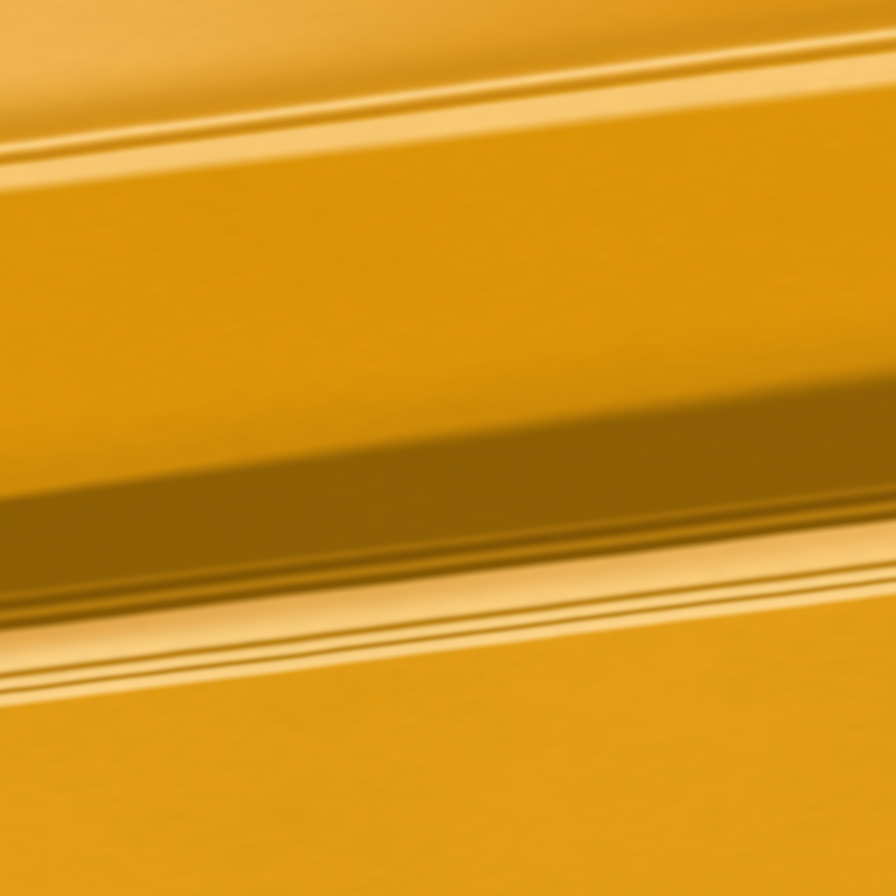
Write a Shadertoy shader that draws this texture.

```glsl
// Draws slanted folds of polished gold metal with pale rims and a dark groove.

const vec3 GOLD   = vec3(0.865, 0.580, 0.030);
const vec3 AMBER  = vec3(0.885, 0.610, 0.085);
const vec3 BRONZE = vec3(0.555, 0.370, 0.010);
const vec3 UMBER  = vec3(0.480, 0.310, 0.015);
const vec3 OCHRE  = vec3(0.720, 0.490, 0.060);
const vec3 PEACH  = vec3(0.940, 0.690, 0.270);
const vec3 CREAM  = vec3(0.985, 0.820, 0.520);

float hash(vec2 cell) {
    uvec2 q = uvec2(ivec2(cell)) * uvec2(1597334673u, 3812015801u);
    uint n = (q.x ^ q.y) * 1597334673u;
    n ^= n >> 15;
    return float(n & 65535u) / 65535.0;
}

float valueNoise(vec2 p) {
    vec2 i = floor(p), f = fract(p);
    f = f * f * (3.0 - 2.0 * f);
    return mix(mix(hash(i), hash(i + vec2(1, 0)), f.x),
               mix(hash(i + vec2(0, 1)), hash(i + vec2(1, 1)), f.x), f.y);
}

float fbm(vec2 p) {
    float sum = 0.0, gain = 0.5;
    for (int i = 0; i < 4; i++) {
        sum += gain * (valueNoise(p) - 0.5);
        p = p * 2.03 + 7.1;
        gain *= 0.5;
    }
    return sum;
}

// Signed depth below a line from the left height to the right height.
float below(vec2 p, float left, float right) {
    return p.y - mix(left, right, p.x);
}

// Soft step centred on a boundary.
float edge(float d, float soft) {
    return smoothstep(-soft, soft, d);
}

// Soft stripe centred on a line.
float stripe(float d, float halfWidth) {
    float t = d / halfWidth;
    return exp(-t * t);
}

// Upper sheet: a pale sheen at the left, deeper gold beside the rim.
vec3 upperSheet(vec2 p, float rim) {
    float sheen = (1.0 - smoothstep(0.0, 0.95, p.x)) * smoothstep(0.0, 0.09, -rim);
    vec3 col = mix(GOLD + vec3(0.0, 0.0, 0.05), PEACH + vec3(0.0, 0.01, 0.04), sheen);
    return col * (1.0 - 0.05 * stripe(rim + 0.025, 0.02));
}

// Twin rim: a thin cream thread over a broad highlight.
vec3 upperRim(vec3 col, vec2 p) {
    float broad = edge(below(p, 0.184, 0.056), 0.006)
                * (1.0 - edge(below(p, 0.213, 0.093), 0.010));
    col = mix(col, mix(CREAM, PEACH, 0.30), broad);
    col = mix(col, OCHRE + vec3(0.06, 0.03, 0.0), 0.85 * stripe(below(p, 0.178, 0.049), 0.006));
    return mix(col, CREAM, 0.92 * stripe(below(p, 0.166, 0.036), 0.0065));
}

// Dark groove whose lower lip carries fine olive threads.
vec3 groove(vec3 col, vec2 p) {
    float soft = mix(0.009, 0.020, p.x);
    float top = below(p, 0.556, 0.416);
    col *= 1.0 - 0.07 * smoothstep(-0.10, 0.0, top);
    col = mix(col, BRONZE, edge(top, soft));
    float lip = below(p, 0.660, 0.537);
    col = mix(col, OCHRE, 0.45 * stripe(lip - 0.006, 0.005));
    col = mix(col, UMBER, 0.70 * stripe(lip - 0.017, 0.005));
    col = mix(col, OCHRE, 0.85 * stripe(lip - 0.028, 0.006));
    return mix(col, UMBER, 0.50 * stripe(lip - 0.038, 0.005));
}

// Lower rim: a widening glow, two dark creases and two cream threads.
vec3 lowerRim(vec3 col, vec2 p) {
    float top = below(p, 0.705, 0.581);
    float crease = below(p, 0.755, 0.629);
    vec3 glow = mix(PEACH * vec3(0.95, 0.95, 1.1), CREAM, smoothstep(0.005, 0.042, top));
    glow = mix(glow, mix(PEACH, CREAM, 0.55), 0.5 * p.x);
    col = mix(col, glow, edge(top, 0.006));
    col = mix(col, CREAM, edge(crease - 0.004, 0.003));
    col = mix(col, OCHRE, 0.92 * stripe(crease, 0.0048));
    col = mix(col, OCHRE, 0.85 * stripe(crease - 0.018, 0.0038));
    return mix(col, AMBER, edge(crease - 0.034, 0.005));
}

void mainImage(out vec4 fragColor, in vec2 fragCoord) {
    vec2 uv = fragCoord / iResolution.xy;
    vec2 p = vec2(uv.x, 1.0 - uv.y);

    // Slight waver along the long edges.
    float along = p.y + 0.13 * p.x;
    p.y += 0.0025 * fbm(vec2(p.x * 9.0, along * 14.0));

    // Sheets and folds, from top to bottom.
    float rim = below(p, 0.166, 0.036);
    vec3 col = mix(upperSheet(p, rim), GOLD, edge(rim - 0.015, 0.006));
    col = upperRim(col, p);
    col = groove(col, p);
    col = lowerRim(col, p);

    // Broad cloudy tone and fine brushed grain.
    float cloud = fbm(vec2(p.x * 3.0, along * 8.0) + 11.0);
    float grain = fbm(vec2(p.x * 45.0, along * 110.0) + 31.0);
    col *= 1.0 + 0.035 * cloud + 0.030 * grain;
    col.b += 0.03 * cloud;

    fragColor = vec4(clamp(col, 0.0, 1.0), 1.0);
}
```
